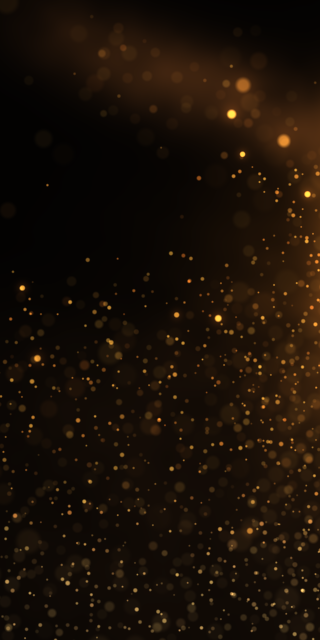
Give the GLSL for this background, as a Shadertoy shader.

```glsl
// Golden dust drifting over a black void: a warm haze across the top and right,
// soft bokeh discs and fine sparkles. Discs are jittered in grid cells and thinned
// by a density field; two curved trails and a few key lights are added on top.
// Positions are in canvas widths: x runs 0..1, y runs 0..2 from the lower left.

const vec3 VOID_COLOR  = vec3(0.010, 0.007, 0.005);
const vec3 BAND_COLOR  = vec3(0.200, 0.112, 0.048);
const vec3 RIGHT_COLOR = vec3(0.340, 0.190, 0.062);
const vec3 HAZE_COLOR  = vec3(0.058, 0.035, 0.017);
const vec3 AMBER       = vec3(0.80, 0.40, 0.12);
const vec3 GOLD        = vec3(1.00, 0.74, 0.26);
const vec3 PALE        = vec3(0.85, 0.77, 0.52);
const int  TRAIL_DOTS  = 26;
const int  KEY_COUNT   = 10;

// Key lights: x, y, radius, brightness
const vec4 KEY_LIGHTS[KEY_COUNT] = vec4[KEY_COUNT](
    vec4(0.724, 1.643, 0.013, 1.00), vec4(0.758, 1.518, 0.008, 1.00),
    vec4(0.682, 1.005, 0.010, 1.00), vec4(0.961, 1.393, 0.009, 1.00),
    vec4(0.760, 1.734, 0.021, 0.45), vec4(0.887, 1.560, 0.018, 0.60),
    vec4(0.552, 1.016, 0.008, 0.75), vec4(0.781, 0.341, 0.009, 0.60),
    vec4(0.117, 0.880, 0.010, 0.75), vec4(0.070, 1.100, 0.008, 0.85));

float hash(vec2 p) {
    return fract(sin(dot(p, vec2(127.1, 311.7))) * 43758.5453);
}

float noise(vec2 p) {
    vec2 i = floor(p), f = fract(p);
    f = f * f * (3.0 - 2.0 * f);
    return mix(mix(hash(i), hash(i + vec2(1, 0)), f.x),
               mix(hash(i + vec2(0, 1)), hash(i + vec2(1, 1)), f.x), f.y);
}

float fbm(vec2 p) {
    return 0.55 * noise(p) + 0.3 * noise(p * 2.1 + 5.0) + 0.15 * noise(p * 4.3 + 9.0);
}

// Slanted glow along the top, above the void
float topBand(vec2 p) {
    float d = (p.y - 1.95 + 0.36 * p.x) / 0.145;
    return exp(-d * d) * smoothstep(-0.2, 0.5, p.x);
}

// Glow leaning in from the right edge
float rightGlow(vec2 p) {
    float d = (p.y - 1.12) / 0.44;
    return exp(-(1.0 - p.x) / 0.21 - d * d);
}

float lowerField(vec2 p) {
    return smoothstep(1.30, 0.90, p.y + 0.12 * (noise(p * 5.0) - 0.5));
}

float disc(vec2 offset, float radius, float softness) {
    float edge = max(radius * softness, 1.0 / iResolution.x);
    return 1.0 - smoothstep(radius - edge, radius + edge, length(offset));
}

// One jittered disc per cell; each stays inside its own cell
vec3 discLayer(vec2 p, float cell, vec2 radii, float softness, float seed, float topShare) {
    vec2 id = floor(p / cell);
    vec2 key = id + seed;
    float size = hash(key + 3.7);
    float radius = mix(radii.x, radii.y, size * size);
    float margin = min(radius * (1.0 + softness) / cell + 0.04, 0.5);
    vec2 jitter = vec2(hash(key + 11.3), hash(key + 23.9));
    vec2 center = (id + mix(vec2(margin), vec2(1.0 - margin), jitter)) * cell;
    float edgeField = smoothstep(0.65, 1.0, center.x) * smoothstep(1.65, 1.35, center.y);
    float density = 0.50 * lowerField(center) + 0.45 * edgeField + topShare * topBand(center);
    float lit = step(hash(key + 41.1), density) * mix(0.25, 1.0, hash(key + 57.7));
    vec3 tint = mix(AMBER, GOLD, hash(key + 71.3));
    tint = mix(tint, PALE, smoothstep(0.7, 0.1, center.y) * 0.6);
    return tint * lit * disc(p - center, radius, softness);
}

// Sparkles scattered along a quadratic curve
vec3 trail(vec2 p, vec2 a, vec2 b, vec2 c, float seed) {
    vec3 light = vec3(0);
    for (int i = 0; i < TRAIL_DOTS; i++) {
        vec2 key = vec2(float(i), seed);
        float t = (float(i) + hash(key)) / float(TRAIL_DOTS);
        vec2 center = mix(mix(a, b, t), mix(b, c, t), t);
        center += 0.06 * (vec2(hash(key + 5.1), hash(key + 8.3)) - 0.5);
        float radius = mix(0.002, 0.006, hash(key + 13.7));
        light += mix(AMBER, GOLD, hash(key + 19.1)) * disc(p - center, radius, 0.5);
    }
    return light;
}

void mainImage(out vec4 fragColor, in vec2 fragCoord) {
    vec2 p = fragCoord / iResolution.xy * vec2(1.0, 2.0);

    // Haze
    float smoke = 0.55 + 0.9 * fbm(p * 4.5);
    vec3 color = VOID_COLOR + smoke * (BAND_COLOR * topBand(p) + RIGHT_COLOR * rightGlow(p));
    color += HAZE_COLOR * smoke * smoothstep(1.25, 0.65, p.y) * (0.7 + 0.4 * p.x);

    // Bokeh, from large and faint to small and bright
    for (int i = 0; i < 3; i++) {
        float k = float(i);
        vec2 shifted = p + 0.037 * k;
        color += 0.075 * discLayer(shifted, 0.11, vec2(0.014, 0.038), 0.3, 17.0 * k, 0.8);
        color += 0.26 * discLayer(shifted, 0.085, vec2(0.005, 0.016), 0.4, 90.0 + 13.0 * k, 0.15);
        color += 0.80 * discLayer(shifted, 0.065, vec2(0.0022, 0.0072), 0.5, 200.0 + 19.0 * k, 0.0);
    }

    // Trails and key lights
    color += 0.75 * trail(p, vec2(0.77, 1.48), vec2(0.98, 1.36), vec2(0.99, 1.02), 3.0);
    color += 0.55 * trail(p, vec2(0.52, 1.22), vec2(0.78, 0.98), vec2(0.86, 0.55), 8.0);
    for (int i = 0; i < KEY_COUNT; i++) {
        vec4 light = KEY_LIGHTS[i];
        vec2 offset = p - light.xy;
        float halo = 0.18 * exp(-dot(offset, offset) / (5.0 * light.z * light.z));
        color += light.w * (mix(AMBER, GOLD, light.w) * disc(offset, light.z, 0.4) + AMBER * halo);
    }

    fragColor = vec4(clamp(color, 0.0, 1.0), 1.0);
}
```
